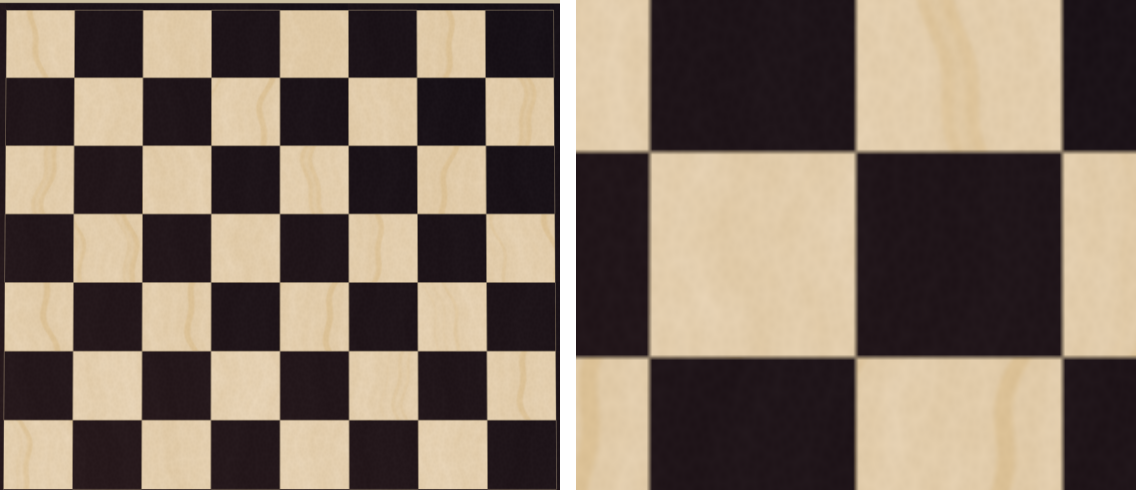
Left: the whole. Right: its middle third, enlarged.
Write a WebGL 2 fragment shader that draws this pattern.

```glsl
#version 300 es
precision highp float;
// Wooden chequerboard, eight columns by seven rows, seen with a slight taper.
// A product of two soft square waves makes the squares; layered sines and
// cellular noise give each pale or dark veneer its own grain and mottling.
uniform vec2 u_resolution;
out vec4 fragColor;

vec2 hash2(vec2 p) {
  vec3 q = fract(p.xyx * vec3(0.1031, 0.1030, 0.0973));
  q += dot(q, q.yzx + 33.33);
  return fract((q.xx + q.yz) * q.zy);
}

// Distance to the nearest jittered point, roughly 0 to 1.
float cellular(vec2 p) {
  vec2 cell = floor(p), f = fract(p);
  float nearest = 2.0;
  for (int j = -1; j <= 1; j++)
    for (int i = -1; i <= 1; i++) {
      vec2 o = vec2(i, j);
      vec2 d = o + hash2(cell + o) - f;
      nearest = min(nearest, dot(d, d));
    }
  return sqrt(nearest);
}

// Wavering vertical figure, about -1 to 1.
float grain(vec2 p, float phase) {
  float x = p.x + 0.10 * sin(p.y * 3.1 + phase) + 0.04 * sin(p.y * 8.3 + phase * 2.0);
  return 0.5 * sin(x * 7.0 + phase) + 0.3 * sin(x * 17.0 + phase * 1.7)
       + 0.2 * sin(x * 41.0 + phase * 2.3);
}

void main() {
  // Canvas heights, centred across and measured down from the top.
  vec2 p = gl_FragCoord.xy / u_resolution.y;
  p.x -= 0.5 * u_resolution.x / u_resolution.y;
  p.y = 1.0 - p.y;

  // Board coordinates: squares grow slightly toward the bottom.
  float down = p.y - 0.0205;
  vec2 pitch = vec2(mix(0.1396, 0.1412, p.y), 0.1380 + 0.00025 * down / 0.1396);
  vec2 board = vec2(p.x / pitch.x + 4.0, down / pitch.y);
  vec2 id = floor(board), local = fract(board);
  float soft = max(0.0019, 0.8 / u_resolution.y);

  // Signed soft waves change sign at every grid line.
  vec2 parity = 1.0 - 2.0 * mod(id, 2.0);
  vec2 wave = parity * clamp((0.5 - abs(local - 0.5)) * pitch / soft, 0.0, 1.0);
  float pale = 0.5 + 0.5 * wave.x * wave.y;

  // Dark frame around the squares.
  vec2 inset = min(board, vec2(8.0, 7.0) - board) * pitch;
  pale *= smoothstep(-soft, soft, min(inset.x, inset.y));

  // Per-square variation.
  vec2 seed = hash2(id + 17.0);
  float figure = grain(local + seed * 3.0, seed.x * 6.283);
  float mottle = cellular(local * vec2(7.0, 5.0) + seed * 40.0) - 0.5;
  float fleck = cellular(p * vec2(150.0, 110.0)) - 0.5;

  // Maple: warm streaks, paler toward the bottom.
  vec3 maple = mix(vec3(0.875, 0.785, 0.645), vec3(0.915, 0.84, 0.73),
                   clamp(0.15 + 0.35 * p.y + 0.3 * (seed.y - 0.5) + 0.25 * figure + 0.3 * mottle, 0.0, 1.0));
  float streak = smoothstep(0.35, 0.9, -figure) * step(0.4, seed.x);
  maple -= vec3(0.015, 0.03, 0.06) * streak;
  maple += 0.02 * fleck;

  // Ebony: cool at the right, redder and lighter at the lower left.
  float warmth = clamp(0.2 + 0.5 * p.y - 0.45 * p.x + 0.2 * (seed.y - 0.5), 0.0, 1.0);
  vec3 ebony = mix(vec3(0.09, 0.065, 0.09), vec3(0.165, 0.105, 0.115), warmth);
  ebony += 0.006 * figure + 0.015 * fleck;

  // Brownish seams, then the pale surface beyond the top of the frame.
  vec3 color = mix(ebony, maple, pale);
  color += vec3(0.03, 0.03, 0.01) * 4.0 * pale * (1.0 - pale);
  float beyond = 1.0 - smoothstep(-soft, soft, p.y - 0.0065 - 0.001 * p.x);
  color = mix(color, vec3(0.80, 0.75, 0.63), beyond);
  fragColor = vec4(color, 1.0);
}
```
